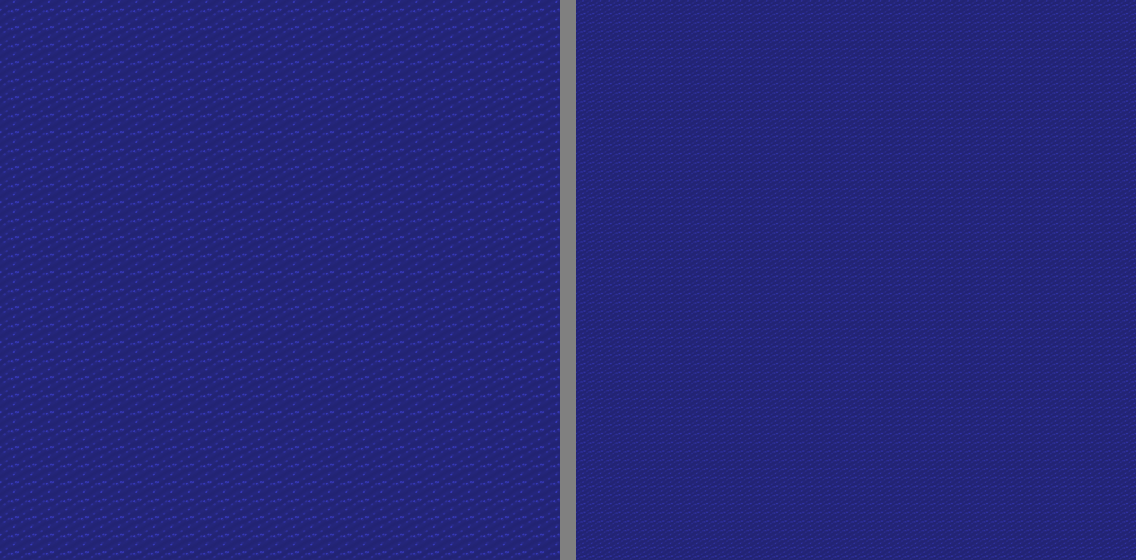
Left: one tile. Right: repeated 2 by 2.
Write a three.js fragment shader that draws this texture.

```glsl
#define REPEATS 32.0
#define SPECKS 14
#define SPECK_RADIUS 0.055
#define SPECK_STRETCH 1.2
#define SCATTER 0.07
#define STAGGER 0.035
#define WEAR 0.06
#define GRAIN 0.16
#define SHADE_BLUE vec3(0.134, 0.139, 0.452)
#define CLOTH_BLUE vec3(0.143, 0.149, 0.482)
#define GLINT_BLUE vec3(0.215, 0.225, 0.740)

const float TAU = 6.2831853;

varying vec2 vUv;

// Layered sines with whole frequencies wrap across the canvas.
float wearAt(vec2 uv) {
  float broad = sin(TAU * (uv.x + 2.0 * uv.y)) * sin(TAU * (2.0 * uv.x - uv.y));
  float fine = sin(TAU * dot(uv, vec2(7.0, 11.0))) * sin(TAU * dot(uv, vec2(13.0, -5.0)));
  return 0.5 * (broad + fine);
}

// Height of a twill line: shallow runs joined by short steeper steps.
float twillHeight(float x) {
  return 0.5 * x + STAGGER * sin(TAU * (x - 0.3));
}

// Two twill ridges per repeat with a little thread grain.
float twillRidge(vec2 p) {
  float ridge = 0.5 + 0.5 * cos(2.0 * TAU * (p.y - twillHeight(p.x)));
  float threads = sin(TAU * (5.0 * p.x + 2.0 * p.y)) * sin(TAU * (p.x - 5.0 * p.y));
  return clamp(ridge + GRAIN * threads, 0.0, 1.0);
}

// Small crisp specks scattered about the ridges: few bright, more faint.
float glints(vec2 p) {
  float light = 0.0;
  for (int i = 0; i < SPECKS; i++) {
    float n = float(i);
    float along = fract(0.67 + 0.53 * n);
    float row = mod(floor(n / 4.0), 2.0);
    float across = twillHeight(along) + 0.5 * row + SCATTER * sin(2.4 * n);
    vec2 center = vec2(along, across);
    vec2 cell = floor(p - center + 0.5);
    vec2 offset = p - center - cell;
    offset.y -= 0.2 * offset.x;
    offset.x /= SPECK_STRETCH;

    float rank = 1.0 - fract(0.7549 * n);
    float radius = SPECK_RADIUS * (1.5 - 0.5 * rank);
    float spread = dot(offset, offset) / (radius * radius);
    float strength = rank * rank * (1.0 + WEAR * wearAt((cell + center) / REPEATS));
    light = max(light, strength * exp(-spread * spread));
  }
  return clamp(light, 0.0, 1.0);
}

void main() {
  vec2 p = vUv * REPEATS;

  // Woven ground with faint wear.
  vec3 color = mix(SHADE_BLUE, CLOTH_BLUE, twillRidge(p));
  color *= 1.0 + 0.1 * WEAR * wearAt(vUv);

  // Bright thread specks.
  color = mix(color, GLINT_BLUE, glints(p));
  gl_FragColor = vec4(color, 1.0);
}
```
